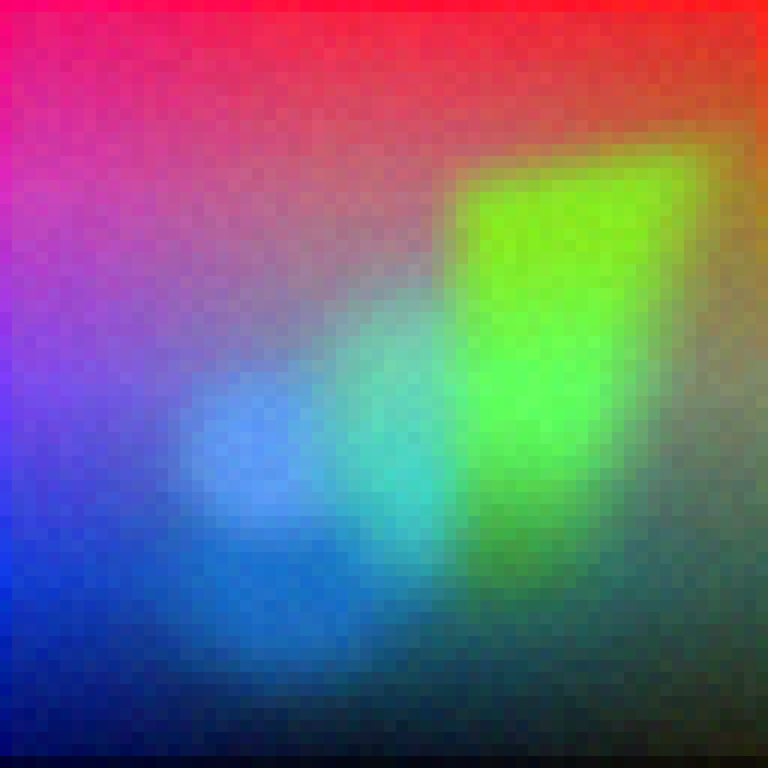
A three.js fragment shader for this background:

```glsl
// Soft colour field, red above and dark blue below, seen through a mosaic.
// Three vertical ramps blend across the square; blue, cyan and green glows
// lie over them, and each tile gets a little colour grain.
#define TILES 64.0
#define TILE_SOFTNESS 0.08
#define GRAIN 0.045
#define RIM_SATURATION 0.16
#define RIM_FLOOR_SHADE 0.45

varying vec2 vUv;

vec3 hash3(vec2 p) {
  vec3 q = fract(vec3(p.xyx) * vec3(0.1031, 0.1030, 0.0973));
  q += dot(q, q.yxz + 33.33);
  return fract((q.xxy + q.yzz) * q.zyx);
}

// Five evenly spaced colours, t from 0 to 1
vec3 ramp(float t, vec3 a, vec3 b, vec3 c, vec3 d, vec3 e) {
  float s = t * 4.0;
  vec3 col = mix(a, b, clamp(s, 0.0, 1.0));
  col = mix(col, c, clamp(s - 1.0, 0.0, 1.0));
  col = mix(col, d, clamp(s - 2.0, 0.0, 1.0));
  return mix(col, e, clamp(s - 3.0, 0.0, 1.0));
}

// Elliptical glow mask with a soft border
float glow(vec2 p, vec2 centre, vec2 radius) {
  return 1.0 - smoothstep(0.35, 1.3, length((p - centre) / radius));
}

vec3 backdrop(vec2 p) {
  float down = 1.0 - p.y;
  vec3 left = ramp(down, vec3(0.93, 0.07, 0.44), vec3(0.80, 0.24, 0.72),
    vec3(0.49, 0.29, 0.93), vec3(0.08, 0.24, 0.82), vec3(0.00, 0.03, 0.33));
  vec3 middle = ramp(down, vec3(0.99, 0.11, 0.24), vec3(0.74, 0.43, 0.49),
    vec3(0.42, 0.60, 0.70), vec3(0.13, 0.48, 0.57), vec3(0.03, 0.05, 0.12));
  vec3 right = ramp(down, vec3(0.93, 0.14, 0.15), vec3(0.64, 0.50, 0.19),
    vec3(0.50, 0.53, 0.40), vec3(0.21, 0.37, 0.32), vec3(0.11, 0.10, 0.04));
  vec3 col = mix(left, middle, smoothstep(0.0, 0.5, p.x));
  return mix(col, right, smoothstep(0.5, 1.0, p.x));
}

// Tall green shape: steep left and top, leaning right side, fading foot
vec4 greenShape(vec2 p) {
  float rightEdge = 0.68 + 0.30 * p.y;
  float topEdge = 0.78 + 0.15 * (p.x - 0.72);
  float mask = smoothstep(0.54, 0.65, p.x)
    * (1.0 - smoothstep(rightEdge - 0.085, rightEdge + 0.085, p.x))
    * (1.0 - smoothstep(topEdge - 0.055, topEdge + 0.055, p.y))
    * smoothstep(0.13, 0.28, p.y);
  vec3 col = mix(vec3(0.17, 0.42, 0.22), vec3(0.38, 1.00, 0.37),
    smoothstep(0.16, 0.48, p.y));
  col = mix(col, vec3(0.53, 0.92, 0.13), smoothstep(0.48, 0.71, p.y));
  return vec4(col, mask);
}

vec3 field(vec2 p) {
  vec3 col = backdrop(p);
  col = mix(col, vec3(0.10, 0.45, 0.85),
    0.75 * glow(p, vec2(0.38, 0.25), vec2(0.17, 0.15)));
  col = mix(col, vec3(0.37, 0.62, 0.98),
    0.90 * glow(p, vec2(0.35, 0.41), vec2(0.13, 0.12)));
  vec3 cyan = mix(vec3(0.25, 0.82, 0.78), vec3(0.44, 0.85, 0.69),
    smoothstep(0.32, 0.57, p.y));
  col = mix(col, cyan, glow(p, vec2(0.56, 0.44), vec2(0.17, 0.20)));
  vec4 green = greenShape(p);
  return mix(col, green.rgb, green.a);
}

void main() {
  // Tile grid with narrow soft seams
  vec2 grid = vUv * TILES - 0.5;
  vec2 cell = floor(grid);
  vec2 seam = smoothstep(0.5 - TILE_SOFTNESS, 0.5 + TILE_SOFTNESS, fract(grid));
  vec2 p = (cell + 0.5 + seam) / TILES;
  vec3 col = field(p);

  // Grain, constant inside each tile
  vec3 low = mix(hash3(cell), hash3(cell + vec2(1.0, 0.0)), seam.x);
  vec3 high = mix(hash3(cell + vec2(0.0, 1.0)), hash3(cell + 1.0), seam.x);
  col += GRAIN * (mix(low, high, seam.y) - 0.5);

  // Outermost row of tiles: richer colour, dark along the bottom
  vec2 inset = min(p, 1.0 - p) * TILES;
  float rim = 1.0 - smoothstep(0.7, 1.3, min(inset.x, inset.y));
  float grey = dot(col, vec3(0.333));
  col += RIM_SATURATION * rim * (col - grey);
  col *= 1.0 - RIM_FLOOR_SHADE * (1.0 - smoothstep(0.7, 1.3, p.y * TILES));

  gl_FragColor = vec4(clamp(col, 0.0, 1.0), 1.0);
}
```
